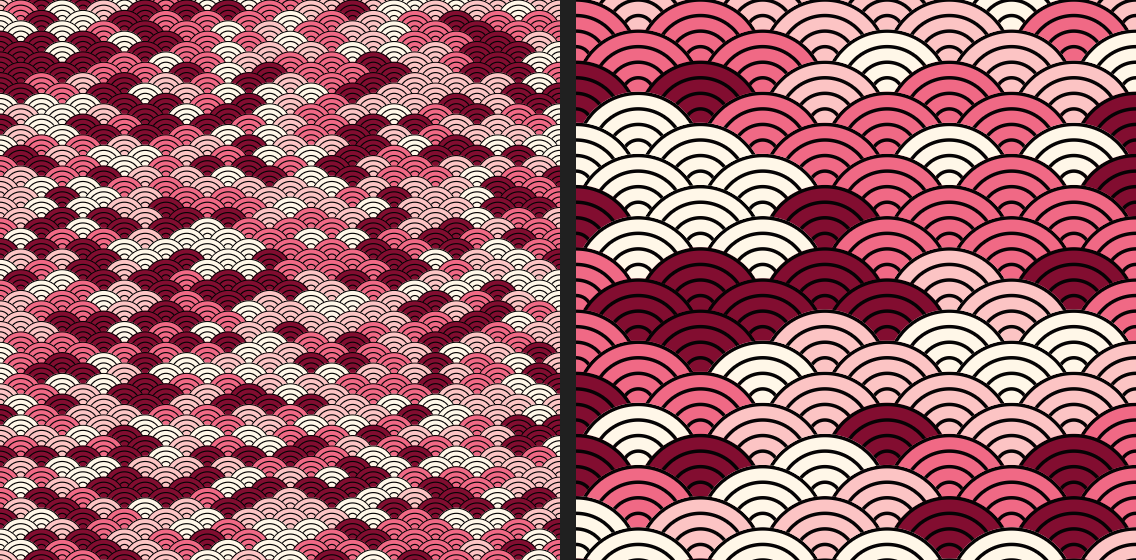
Left, the full canvas; right, a detail of the centre.
A three.js fragment shader for this pattern:

```glsl
// Overlapping fish-scale waves: staggered rows of concentric arcs, each scale
// filled with one of four randomly picked tints. Rows are composited back to
// front, so every lower row covers the feet of the row above it.

varying vec2 vUv;

// Lengths are in scale radii; neighbouring scales in a row touch.
const float SCALES_ACROSS = 13.5;
const float ROW_STEP = 0.5;
const float RINGS = 4.0;
const float LINE_WIDTH = 0.056;
const float SEED = 17.0;

const vec3 INK    = vec3(0.02, 0.01, 0.015);
const vec3 MAROON = vec3(0.51, 0.05, 0.19);
const vec3 ROSE   = vec3(0.94, 0.41, 0.52);
const vec3 BLUSH  = vec3(0.99, 0.77, 0.77);
const vec3 CREAM  = vec3(1.00, 0.97, 0.91);

float hash(vec2 cell) {
  vec3 q = fract(vec3(cell.xyx + SEED) * vec3(0.1031, 0.1030, 0.0973));
  q += dot(q, q.yzx + 33.33);
  return fract((q.x + q.y) * q.z);
}

vec3 scaleTint(vec2 cell) {
  float pick = 4.0 * hash(cell);
  return pick < 1.0 ? MAROON : pick < 2.0 ? ROSE : pick < 3.0 ? BLUSH : CREAM;
}

// Antialiased coverage of the region where the signed distance is negative.
float coverage(float dist, float pixel) {
  return clamp(0.5 - dist / pixel, 0.0, 1.0);
}

// Distance to the nearest of the evenly spaced rings.
float ringDistance(float radius) {
  float ring = clamp(floor(radius * RINGS + 0.5), 1.0, RINGS);
  return abs(radius - ring / RINGS);
}

void main() {
  vec2 p = vUv * SCALES_ACROSS * 2.0;
  float pixel = max(fwidth(vUv.x) * SCALES_ACROSS * 2.0, 1e-5);
  float baseRow = floor(p.y / ROW_STEP);
  vec3 color = INK;

  // Four rows can reach any point; draw from the highest to the lowest.
  for (int i = 0; i < 4; i++) {
    float row = baseRow + 1.0 - float(i);
    float shift = 1.0 - mod(row, 2.0);
    float column = floor((p.x - shift) * 0.5 + 0.5);
    vec2 center = vec2(2.0 * column + shift, row * ROW_STEP);
    float radius = length(p - center);

    float line = coverage(ringDistance(radius) - 0.5 * LINE_WIDTH, pixel);
    vec3 scale = mix(scaleTint(vec2(column, row)), INK, line);
    color = mix(color, scale, coverage(radius - 1.0 - 0.5 * LINE_WIDTH, pixel));
  }

  gl_FragColor = vec4(color, 1.0);
}
```
